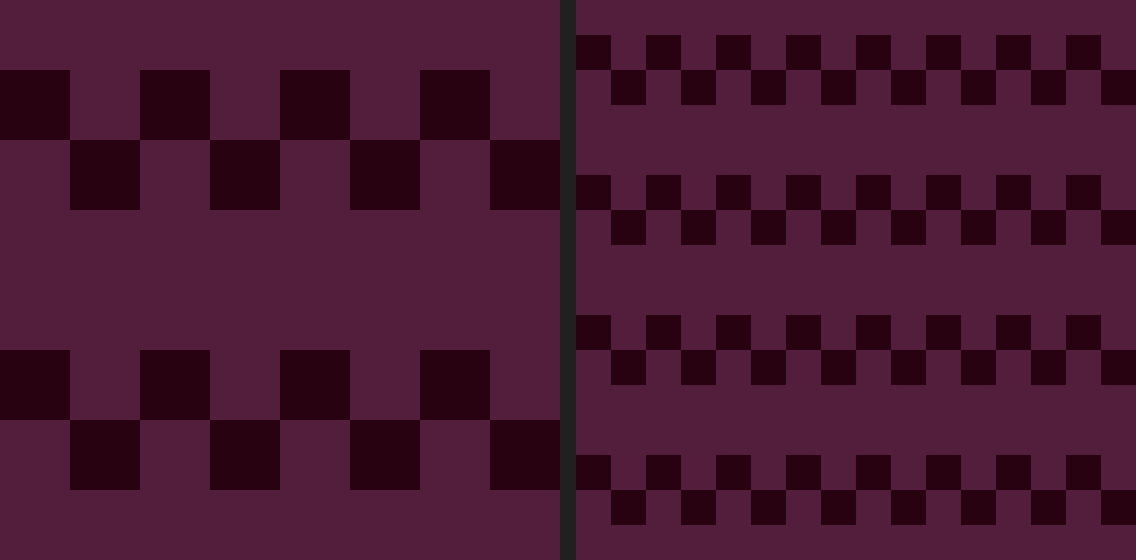
Left, the tile; right, the same tile 2 across and 2 down.
Write a WebGL 2 fragment shader that draws this pattern.

```glsl
#version 300 es
precision highp float;
// Plum ground with two horizontal bands of dark staggered checks.

uniform vec2 u_resolution;
out vec4 fragColor;

// Coverage of a unit square centred at c, repeating every 2 by 4 cells.
float check(vec2 p, vec2 c, vec2 pixel) {
    vec2 period = vec2(2.0, 4.0);
    vec2 offset = mod(p - c + 0.5 * period, period) - 0.5 * period;
    vec2 cover = clamp(0.5 - (abs(offset) - 0.5) / pixel, 0.0, 1.0);
    return cover.x * cover.y;
}

void main() {
    // Eight cells along each side: four repeats across, two down.
    vec2 cell = 8.0 * gl_FragCoord.xy / u_resolution;
    vec2 pixel = 8.0 / u_resolution;

    // Lower and upper row of each band, shifted by one cell.
    float dark = check(cell, vec2(1.5, 1.5), pixel)
               + check(cell, vec2(0.5, 2.5), pixel);

    vec3 plum = vec3(0.325, 0.118, 0.235);
    vec3 darkWine = vec3(0.157, 0.008, 0.067);
    fragColor = vec4(mix(plum, darkWine, min(dark, 1.0)), 1.0);
}
```
